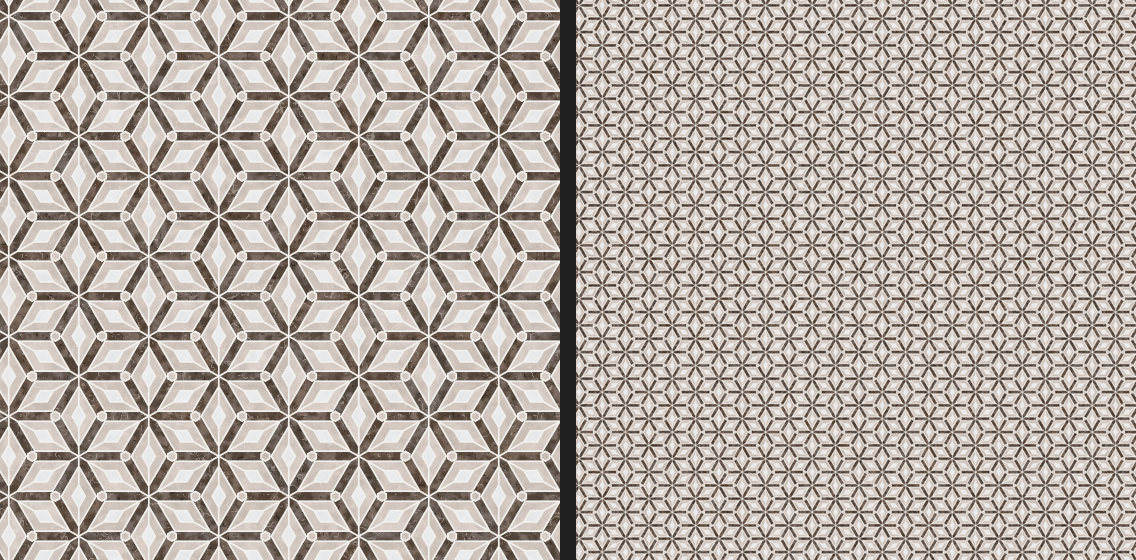
Left: one tile. Right: repeated 3 by 3.
A Shadertoy shader for this pattern:

```glsl
// Marble mosaic of six-pointed stars: dark bars run from each star to small hexagons,
// framing pale rhombi with white diamond hearts. A hexagonal lattice is folded into one
// 60 degree sector; each stone piece gets its own seeded, wrapping marble grain.

const vec2  REPEATS    = vec2(4.0, 7.0);        // whole star cells across and down
const vec2  PHASE      = vec2(0.0625, 0.797);   // star position within a cell
const float BAR_HALF   = 0.063;                 // half width of the dark bars
const float DIAMOND_AT = 0.180;                 // distance from bar axis to diamond
const float HEX_INSET  = 0.052;                 // apothem of the small hexagons
const float GROUT_HALF = 0.0108;                // half width of the joints
const vec3  GROUT      = vec3(0.95, 0.94, 0.925);
const vec3  WHITE      = vec3(0.91, 0.915, 0.92);
const vec3  CREAM      = vec3(0.82, 0.78, 0.75);
const vec3  DARK_LOW   = vec3(0.31, 0.26, 0.22);
const vec3  DARK_HIGH  = vec3(0.48, 0.43, 0.40);
const vec3  VEIN       = vec3(0.74, 0.70, 0.67);

const float SQ3 = 1.7320508;
const float SIXTH_TURN = 1.0471976;

float hash(vec2 p) {
    vec3 h = fract(vec3(p.xyx) * 0.1031);
    h += dot(h, h.yzx + 33.33);
    return fract((h.x + h.y) * h.z);
}

float noise(vec2 p) {
    vec2 i = floor(p), f = fract(p);
    f = f * f * (3.0 - 2.0 * f);
    return mix(mix(hash(i), hash(i + vec2(1, 0)), f.x),
               mix(hash(i + vec2(0, 1)), hash(i + vec2(1, 1)), f.x), f.y);
}

float fbm(vec2 p) {
    float sum = 0.0, amp = 0.53;
    for (int i = 0; i < 4; i++) {
        sum += amp * noise(p);
        p = mat2(1.6, 1.2, -1.2, 1.6) * p + 7.3;
        amp *= 0.5;
    }
    return sum;
}

vec2 heading(float angle) { return vec2(cos(angle), sin(angle)); }

// Random value per stone, identical on opposite canvas edges
float pieceSeed(vec2 centre, float side) {
    vec2 id = mod(round(centre * vec2(12.0 / SQ3, 4.0)), REPEATS * vec2(12.0, 4.0));
    return hash(id + 61.0 * side + 5.0);
}

// Thin broken veins along a level line of the noise
float veins(vec2 p) {
    float ridge = abs(fbm(p * 5.0) - 0.5);
    return (1.0 - smoothstep(0.004, 0.026, ridge)) * smoothstep(0.48, 0.7, noise(p * 9.0 + 40.0));
}

vec3 darkMarble(vec2 p, float seed) {
    vec3 col = mix(DARK_LOW, DARK_HIGH, smoothstep(0.25, 0.78, fbm(p * 13.0)));
    col *= mix(vec3(1.03, 0.97, 0.92), vec3(0.99, 1.01, 1.03), seed);
    float specks = smoothstep(0.80, 0.95, noise(p * 42.0)) * smoothstep(0.4, 0.7, noise(p * 8.0 + 20.0));
    col = mix(col, VEIN, 0.55 * max(specks, veins(p)));
    return col * (1.0 - 0.35 * smoothstep(0.84, 0.96, noise(p * 30.0 + 90.0)));
}

vec3 creamMarble(vec2 p, float seed) {
    vec3 col = CREAM + (seed - 0.5) * vec3(0.035, 0.04, 0.045);
    col += 0.11 * (fbm(p * 9.0) - 0.5) + 0.025 * (noise(p * 50.0) - 0.5);
    return mix(col, vec3(0.89, 0.87, 0.85), 0.5 * veins(p + 15.0));
}

void mainImage(out vec4 fragColor, in vec2 fragCoord) {
    vec2 cell = vec2(SQ3, 1.0);
    vec2 p = (fragCoord / iResolution.xy * REPEATS - PHASE) * cell;
    float pixel = REPEATS.y / iResolution.y;

    // Nearest star of the centred lattice
    vec2 star = round(p / cell) * cell;
    vec2 other = (floor(p / cell) + 0.5) * cell;
    if (distance(p, other) < distance(p, star)) star = other;
    vec2 d = p - star;

    // Fold into the sector around one bar, with the bar along x
    float turn = round(atan(d.y, d.x) / SIXTH_TURN) * SIXTH_TURN;
    vec2 axis = heading(turn);
    vec2 q = vec2(dot(d, axis), axis.x * d.y - axis.y * d.x);
    float off = abs(q.y);
    float ray = max(0.0, 0.5 * q.x - 0.5 * SQ3 * off);
    float border = max(0.0, 0.5 - 0.5 * SQ3 * q.x - 0.5 * off);

    // Hexagon where three bars meet
    float endGap = abs(1.0 / SQ3 - q.x);
    float hexagon = max(endGap, 0.5 * endGap + 0.5 * SQ3 * off) - HEX_INSET;

    // Distance to the nearest joint
    float joint = min(abs(off - BAR_HALF), abs(off - DIAMOND_AT));
    joint = min(joint, max(ray, off - DIAMOND_AT));
    joint = min(joint, max(border, off - BAR_HALF));
    joint = hexagon < 0.0 ? -hexagon : min(joint, hexagon);

    // Stone of each piece, in coordinates about its own centre
    vec2 along = heading(turn + (q.y < 0.0 ? -0.5 : 0.5) * SIXTH_TURN);
    vec2 centre = star + 0.5 * along;
    bool isHexagon = hexagon < 0.0, isBar = off < BAR_HALF;
    if (isHexagon) centre = star + axis / SQ3;
    else if (isBar) centre = star + axis * SQ3 / 6.0;
    vec2 local = p - centre;
    if (along.y < 0.0) along = -along;
    bool isCream = !isHexagon && !isBar && off < DIAMOND_AT;
    float side = isCream ? step(0.0, along.x * local.y - along.y * local.x) : 2.0;
    float seed = pieceSeed(centre, side);
    vec2 grain = local + 20.0 + 60.0 * vec2(seed, fract(seed * 17.0));

    vec3 col = WHITE + 0.05 * (fbm(grain * 10.0) - 0.5);
    if (isHexagon || isCream) col = creamMarble(grain, seed);
    else if (isBar) col = darkMarble(grain, seed);

    float grout = 1.0 - smoothstep(GROUT_HALF - 0.6 * pixel, GROUT_HALF + 0.6 * pixel, joint);
    fragColor = vec4(mix(col, GROUT, grout), 1.0);
}
```
